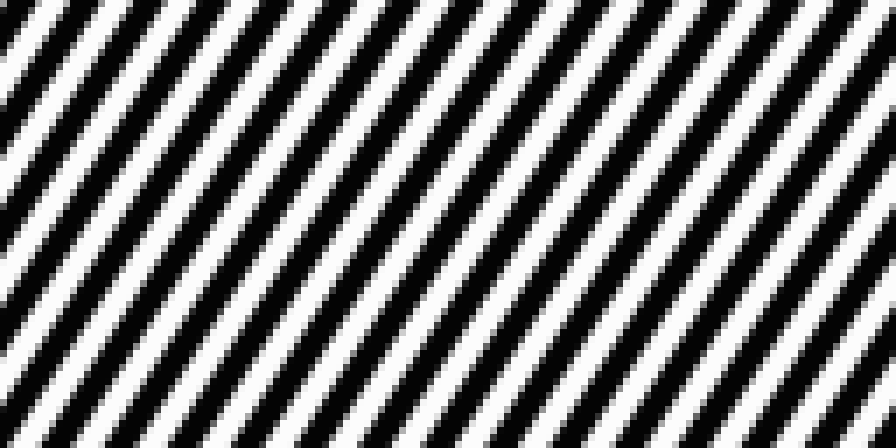
A Shadertoy shader for this pattern:

```glsl
const float CELLS_DOWN = 64.0;      // coarse grid rows over the canvas height
const float STRIPE_PERIOD = 0.1422; // horizontal spacing, in canvas heights
const float STRIPE_LEAN = 0.64;     // sideways run per unit of rise
const float STRIPE_START = 0.1224;  // a dark stripe's centre on the lower edge
const float DARK_SHARE = 0.515;
const vec3 DARK = vec3(0.015);
const vec3 LIGHT = vec3(0.99);

// Centre of the nearest grid cell, blended over one pixel at cell borders
vec2 snapToCell(vec2 p, float cells, float pixel) {
    vec2 q = p * cells - 0.5;
    float halfBlend = min(0.5, 0.5 * pixel * cells);
    vec2 step01 = smoothstep(0.5 - halfBlend, 0.5 + halfBlend, fract(q));
    return (floor(q) + step01 + 0.5) / cells;
}

// Signed horizontal distance to the nearest dark stripe's edge
float stripeDistance(vec2 p, float period, float lean, float start, float share) {
    float phase = (p.x - lean * p.y - start) / period;
    float fromCentre = abs(fract(phase + 0.5) - 0.5);
    return (fromCentre - 0.5 * share) * period;
}

void mainImage(out vec4 fragColor, in vec2 fragCoord) {
    vec2 p = fragCoord / iResolution.y;
    vec2 cell = snapToCell(p, CELLS_DOWN, 1.0 / iResolution.y);

    // Grey edge steps follow how much of a cell the stripe covers
    float halfEdge = 0.5 * (1.0 + STRIPE_LEAN) / CELLS_DOWN;
    float d = stripeDistance(cell, STRIPE_PERIOD, STRIPE_LEAN, STRIPE_START, DARK_SHARE);
    float light = smoothstep(-halfEdge, halfEdge, d);

    fragColor = vec4(mix(DARK, LIGHT, light), 1.0);
}
```
